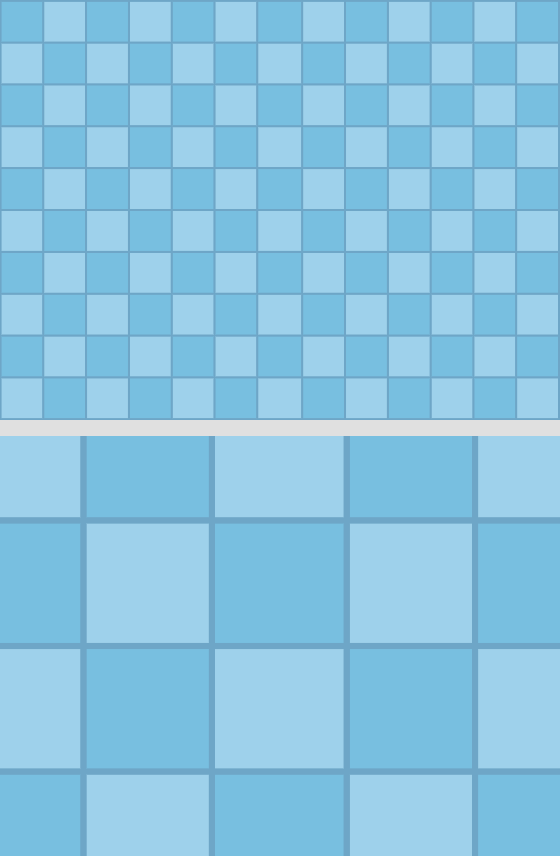
Top, the full canvas; bottom, a detail of the centre.
This pattern is drawn by a Shadertoy shader. Its source:

```glsl
const vec3 DEEP_BLUE = vec3(0.47, 0.75, 0.88);
const vec3 PALE_BLUE = vec3(0.62, 0.82, 0.92);
const vec3 GROUT_BLUE = vec3(0.43, 0.65, 0.78);

// Lengths are fractions of the canvas height
const vec2 GRID_ORIGIN = vec2(0.6661, 0.00175);
const vec2 PITCH = vec2(0.1019, 0.09965);
const float CENTER_STRETCH = 0.00255;
const float GROUT_WIDTH = 0.005;

// Widens the interval around zero, leaving the rest evenly spaced
float removeStretch(float x, float halfExtra) {
    return x - clamp(x, -halfExtra, halfExtra);
}

// Distance to the nearest grid line on each axis
vec2 lineDistance(vec2 cellPos, vec2 pitch) {
    return (0.5 - abs(fract(cellPos) - 0.5)) * pitch;
}

float groutMask(vec2 cellPos, vec2 pitch, float width, float pixel) {
    vec2 d = lineDistance(cellPos, pitch);
    float edge = min(d.x, d.y) - 0.5 * width;
    return 1.0 - smoothstep(-0.5 * pixel, 0.5 * pixel, edge);
}

vec3 checkerColor(vec2 cell, vec3 evenColor, vec3 oddColor) {
    return mix(evenColor, oddColor, mod(cell.x + cell.y, 2.0));
}

void mainImage(out vec4 fragColor, in vec2 fragCoord) {
    float pixel = 1.0 / iResolution.y;
    vec2 p = fragCoord * pixel - GRID_ORIGIN;

    // Thirteen columns about a slightly wider middle one, ten rows
    p.x = removeStretch(p.x, CENTER_STRETCH);
    vec2 cellPos = p / PITCH + vec2(0.5, 0.0);
    vec2 cell = clamp(floor(cellPos), vec2(-6.0, 0.0), vec2(6.0, 9.0));

    // Tiles, then grout on top
    vec3 color = checkerColor(cell, PALE_BLUE, DEEP_BLUE);
    float grout = groutMask(cellPos, PITCH, GROUT_WIDTH, pixel);
    fragColor = vec4(mix(color, GROUT_BLUE, grout), 1.0);
}
```
